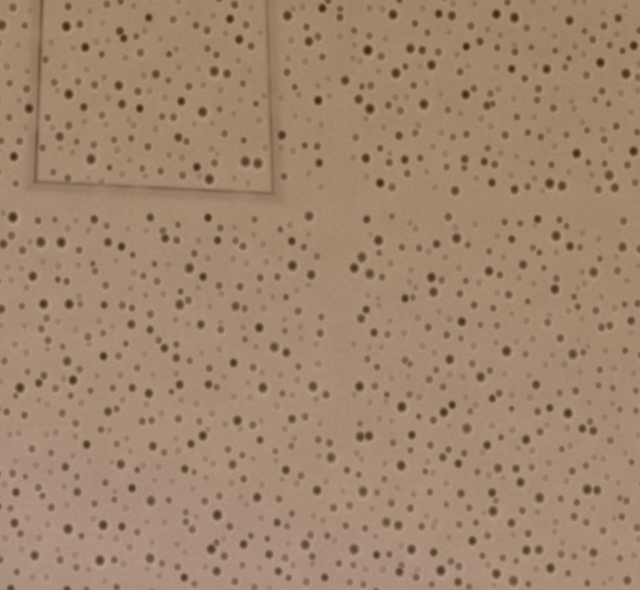
Give the GLSL for this texture, as a WebGL 2 fragment shader.

```glsl
#version 300 es
precision highp float;

uniform vec2 u_resolution;
out vec4 fragColor;

// Lengths are fractions of the canvas height
const float CELL = 0.030;
const float JITTER = 0.74;
const float GRID_ANGLE = 0.31;
const float LARGE_SHARE = 0.20;
const float MEDIUM_SHARE = 0.56;
const float LARGE_RADIUS = 0.0078;
const float MEDIUM_RADIUS = 0.0062;
const float FAINT_RADIUS = 0.0056;
const float RIM_LIGHT = 0.045;
const float GRAIN = 0.022;
const float MOTTLE = 0.016;
const vec3 WARM_TAN = vec3(0.625, 0.518, 0.405);
const vec3 PINK_TAN = vec3(0.672, 0.570, 0.498);
const vec3 HOLE_BROWN = vec3(0.235, 0.160, 0.070);
const vec3 GROOVE_BROWN = vec3(0.360, 0.270, 0.180);

float hash(vec2 p) {
    return fract(sin(dot(p, vec2(127.1, 311.7))) * 43758.5453);
}

float valueNoise(vec2 p) {
    vec2 i = floor(p), f = fract(p);
    f = f * f * (3.0 - 2.0 * f);
    return mix(mix(hash(i), hash(i + vec2(1, 0)), f.x),
               mix(hash(i + vec2(0, 1)), hash(i + vec2(1, 1)), f.x), f.y);
}

mat2 rotation(float a) {
    return mat2(cos(a), sin(a), -sin(a), cos(a));
}

float bell(float x, float width) {
    return exp(-x * x / (width * width));
}

// Distances inward from the left, right and lower panel edges
vec3 panelEdges(vec2 p) {
    return vec3(p.x - 0.060 - 0.036 * (p.y - 0.69),
                0.463 - 0.033 * (p.y - 0.67) - p.x,
                p.y - 0.692 + 0.050 * (p.x - 0.06));
}

float panelDistance(vec2 p) {
    vec3 e = panelEdges(p);
    return min(min(e.x, e.y), e.z);
}

// True on the unperforated borders between tiles
bool isBlank(vec2 p) {
    float d = panelDistance(p);
    float crossBand = abs(p.y - 0.661 + 0.010 * p.x);
    float uprightWidth = 0.023 * smoothstep(0.12, 0.42, p.y)
                               * (1.0 - smoothstep(0.74, 0.95, p.y));
    return crossBand < 0.021 || abs(p.x - 0.575) < uprightWidth
        || (d > -0.014 && d < 0.006);
}

// x: hole darkness, y: light on the rim
vec2 perforations(vec2 p) {
    mat2 turn = rotation(GRID_ANGLE);
    vec2 home = floor(turn * p / CELL);
    float pixel = 1.0 / u_resolution.y;
    vec2 result = vec2(0.0);
    for (int j = -1; j <= 1; j++)
    for (int i = -1; i <= 1; i++) {
        vec2 id = home + vec2(i, j);
        vec2 shift = vec2(hash(id + 3.7), hash(id + 19.3)) - 0.5;
        vec2 centre = transpose(turn) * ((id + 0.5 + JITTER * shift) * CELL);
        if (isBlank(centre)) continue;

        // Spread the large holes evenly among the smaller ones
        float rank = fract((id.x + 2.0 * id.y) * 0.2 + 0.35 * hash(id + 41.1));
        float radius = FAINT_RADIUS, depth = 0.24;
        if (rank < LARGE_SHARE) { radius = LARGE_RADIUS; depth = 0.98; }
        else if (rank < MEDIUM_SHARE) { radius = MEDIUM_RADIUS; depth = 0.62; }
        float vary = hash(id + 67.9);
        radius *= mix(0.85, 1.12, vary);
        depth *= mix(0.70, 1.0, hash(id + 83.3)) * mix(0.82, 1.0, centre.y);

        vec2 q = p - centre;
        float dist = length(q * vec2(1.05, 0.95));
        float hole = depth * (1.0 - smoothstep(radius * 0.25, radius * 1.2 + pixel, dist));
        float side = 0.55 + 0.45 * dot(q, vec2(0.6, -0.8)) / max(dist, pixel);
        float rim = bell(dist - radius * 1.5, radius * 0.4) * side * vary;
        result = max(result, vec2(hole, rim * sqrt(depth)));
    }
    return result;
}

// Soft shadow with a finer crease along the panel border
float groove(vec2 p) {
    vec3 e = panelEdges(p);
    float d = min(min(e.x, e.y), e.z);
    float wear = mix(0.55, 1.1, valueNoise(p * 34.0));
    float crease = bell(d, 0.0038) * (e.x < min(e.y, e.z) ? 0.60 : 0.42);
    float shade = bell(d + 0.009, 0.009) * 0.20;
    return (crease + shade) * wear;
}

void main() {
    vec2 p = gl_FragCoord.xy / u_resolution.y;

    // Lit wall with broad mottling and fine grain
    vec3 colour = mix(PINK_TAN, WARM_TAN, clamp(0.85 * p.y + 0.25 * p.x - 0.05, 0.0, 1.0));
    colour += MOTTLE * (valueNoise(p * 24.0) - 0.5);
    colour += GRAIN * (valueNoise(p * 210.0) - 0.5);

    // Panel border, then holes
    colour = mix(colour, GROOVE_BROWN, groove(p));
    vec2 holes = perforations(p);
    colour += RIM_LIGHT * holes.y;
    colour = mix(colour, HOLE_BROWN, holes.x);
    fragColor = vec4(clamp(colour, 0.0, 1.0), 1.0);
}
```
